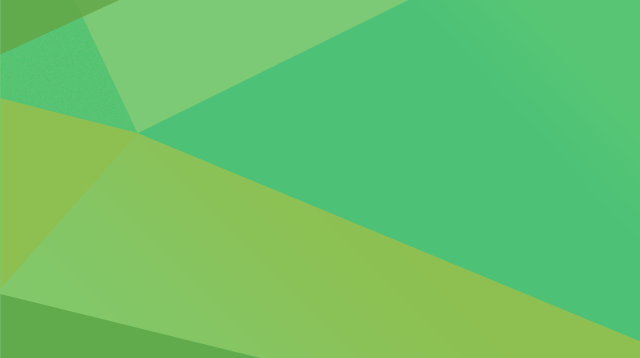
Write a Shadertoy shader that draws this background.

```glsl
const vec2 CANVAS = vec2(1.786, 1.0);
const vec2 HUB = vec2(0.384, 0.628);

const vec3 TEAL = vec3(0.302, 0.760, 0.464);
const vec3 TEAL_LIGHT = vec3(0.340, 0.772, 0.455);
const vec3 TEAL_WARM = vec3(0.350, 0.768, 0.445);
const vec3 MINT = vec3(0.487, 0.787, 0.463);
const vec3 LIME = vec3(0.510, 0.780, 0.410);
const vec3 OLIVE = vec3(0.555, 0.753, 0.318);
const vec3 LEAF = vec3(0.380, 0.672, 0.303);
const vec3 LEAF_LIGHT = vec3(0.405, 0.680, 0.315);

// Antialiased half plane: 1 on the left of the line from a to b
float leftOf(vec2 p, vec2 a, vec2 b, float pixel) {
    vec2 along = normalize(b - a);
    float d = dot(p - a, vec2(-along.y, along.x));
    return clamp(d / pixel + 0.5, 0.0, 1.0);
}

// Smooth ramp along a direction, between two projected distances
float ramp(vec2 p, vec2 direction, float start, float end) {
    return smoothstep(start, end, dot(p, direction));
}

float hash(vec2 cell) {
    vec3 q = fract(cell.xyx * 0.1031);
    q += dot(q, q.yzx + 33.33);
    return fract((q.x + q.y) * q.z);
}

void mainImage(out vec4 fragColor, in vec2 fragCoord) {
    vec2 p = fragCoord / iResolution.xy * CANVAS;
    float pixel = 1.0 / iResolution.y;

    // Large teal field, lighter towards the upper right
    float glow = ramp(p - vec2(1.14, 1.0), vec2(0.735, 0.678), -0.02, 0.26);
    vec3 color = mix(TEAL, TEAL_LIGHT, glow);

    // Mint band and the grainy teal wedge on its left
    vec2 bandTop = vec2(0.228, 0.958);
    float wedge = leftOf(p, HUB, bandTop, pixel);
    float grain = hash(floor(p * 430.0)) - 0.5;
    vec3 wedgeColor = mix(TEAL, TEAL_WARM, 0.75) + grain * vec3(0.04, 0.01, 0.02);
    color = mix(color, MINT, leftOf(p, HUB, vec2(1.140, 1.0), pixel));
    color = mix(color, wedgeColor, wedge);

    // Dark upper corner
    float corner = leftOf(p, vec2(0.0, 0.847), vec2(0.333, 1.0), pixel);
    color = mix(color, mix(LEAF_LIGHT, LEAF, wedge), corner);

    // Lower sheet shading from lime to olive
    float sheet = min(leftOf(p, HUB, vec2(0.0, 0.726), pixel),
                      leftOf(p, vec2(1.786, 0.0465), HUB, pixel));
    vec3 sheetColor = mix(LIME, OLIVE, ramp(p, vec2(0.8), 0.2, 1.2));
    float facet = leftOf(p, vec2(0.005, 0.198), HUB, pixel);
    color = mix(color, mix(sheetColor, OLIVE, facet), sheet);

    // Dark lower corner
    color = mix(color, LEAF, leftOf(p, vec2(0.726, 0.0), vec2(0.0, 0.179), pixel));

    // Pale left rim
    float rim = clamp((0.0023 - p.x) / pixel + 0.5, 0.0, 1.0);
    color = mix(color, MINT, 0.5 * rim);

    fragColor = vec4(color, 1.0);
}
```
